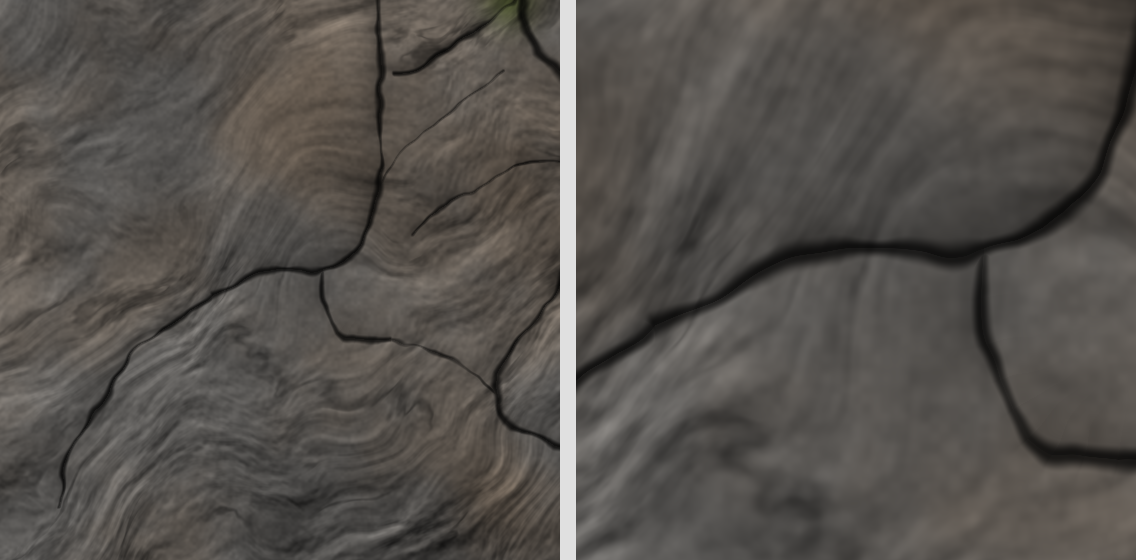
Left, the full canvas; right, a detail of the centre.
Give the GLSL for this texture, as a three.js fragment shader.

```glsl
#define TONE_LOW 0.275
#define TONE_HIGH 0.358
#define MOTTLE 0.24
#define RELIEF 1.0
#define LIGHT_STEP vec2(-0.003, 0.0075)
#define GRAIN 0.035
#define SEAM_DEPTH 0.72
#define COOL_TINT vec3(1.02, 1.0, 0.975)
#define WARM_TINT vec3(1.12, 1.0, 0.88)
#define MOSS_TINT vec3(0.62, 0.72, 0.45)

varying vec2 vUv;

float hash(vec2 p) {
  vec3 q = fract(vec3(p.xyx) * 0.1031);
  q += dot(q, q.yzx + 33.33);
  return fract((q.x + q.y) * q.z);
}

float noise(vec2 p) {
  vec2 i = floor(p), f = fract(p);
  f = f * f * f * (f * (f * 6.0 - 15.0) + 10.0);
  float low = mix(hash(i), hash(i + vec2(1.0, 0.0)), f.x);
  float high = mix(hash(i + vec2(0.0, 1.0)), hash(i + 1.0), f.x);
  return mix(low, high, f.y);
}

float fbm(vec2 p) {
  float sum = 0.0, amp = 0.5;
  for (int i = 0; i < 5; i++) {
    sum += amp * noise(p);
    p = mat2(0.8, 0.6, -0.6, 0.8) * p * 2.03 + 17.3;
    amp *= 0.5;
  }
  return sum;
}

vec2 wobble(vec2 p) {
  return vec2(noise(p), noise(p + 41.7)) - 0.5;
}

// Coordinates stretched along the diagonal bedding of the rock
vec2 bedding(vec2 p) {
  p += 0.16 * wobble(p * 4.0 + 3.0) + 0.035 * wobble(p * 13.0);
  return mat2(0.8, -0.6, 0.6, 0.8) * p;
}

float rockHeight(vec2 p) {
  vec2 q = bedding(p);
  float folds = fbm(q * vec2(5.0, 11.0) + 60.0);
  float ridges = abs(noise(q * vec2(7.0, 17.0) + 90.0) - 0.5);
  return folds + 0.22 * ridges;
}

// Thin broken wrinkles following the bedding
float wrinkles(vec2 p) {
  vec2 q = bedding(p);
  float line = abs(fbm(q * vec2(3.5, 10.0) + 25.0) - 0.47);
  float patches = smoothstep(0.5, 0.72, noise(q * vec2(8.0, 11.0) + 140.0));
  return (1.0 - smoothstep(0.0, 0.05, line)) * patches;
}

// Curved seam: x is the dark gap, y the shadow above it, z the lit rim below
vec3 seam(vec2 p, vec2 a, vec2 b, vec2 c, float width) {
  float best = 10.0;
  vec2 away = vec2(0.0, 1.0), start = a;
  for (int i = 1; i <= 10; i++) {
    float t = float(i) / 10.0;
    vec2 end = mix(mix(a, b, t), mix(b, c, t), t);
    vec2 edge = end - start, v = p - start;
    v -= edge * clamp(dot(v, edge) / dot(edge, edge), 0.0, 1.0);
    float d = length(v);
    if (d < best) { best = d; away = v; }
    start = end;
  }
  float side = dot(away, vec2(-0.6, 0.8)) / max(best, 0.0001);
  float strength = smoothstep(0.0, 0.005, width);
  float gap = (1.0 - smoothstep(0.2 * width, 1.7 * width, best)) * strength;
  float shadow = exp(-best / (5.0 * width)) * (0.55 + 0.45 * side) * strength;
  float rim = exp(-best / 0.022) * max(-side, 0.0) * strength;
  return vec3(gap, shadow, rim);
}

vec3 allSeams(vec2 p) {
  float w = mix(0.55, 1.35, noise(p * 19.0 + 7.0));
  p += 0.022 * wobble(p * 11.0) + 0.009 * wobble(p * 38.0);
  vec2 joint = vec2(0.57, 0.52);
  // Large block boundaries
  vec3 s = seam(p, vec2(0.67, 1.02), vec2(0.675, 0.85), vec2(0.68, 0.69), 0.005 * w);
  s = max(s, seam(p, vec2(0.68, 0.69), vec2(0.67, 0.54), joint, 0.006 * w));
  s = max(s, seam(p, joint, vec2(0.49, 0.51), vec2(0.37, 0.48), 0.006 * w));
  s = max(s, seam(p, vec2(0.37, 0.48), vec2(0.16, 0.34), vec2(0.1, 0.1), 0.0045 * w));
  s = max(s, seam(p, joint, vec2(0.57, 0.36), vec2(0.7, 0.385), 0.004 * w));
  s = max(s, seam(p, vec2(0.7, 0.385), vec2(0.82, 0.37), vec2(0.88, 0.29), 0.003 * w));
  s = max(s, seam(p, vec2(1.02, 0.53), vec2(0.94, 0.4), vec2(0.89, 0.33), 0.006 * w));
  s = max(s, seam(p, vec2(0.89, 0.33), vec2(0.85, 0.23), vec2(1.02, 0.2), 0.006 * w));
  s = max(s, seam(p, vec2(0.92, 1.02), vec2(0.95, 0.87), vec2(1.02, 0.865), 0.009 * w));
  // Finer splits
  s = max(s, seam(p, vec2(0.92, 1.0), vec2(0.78, 0.89), vec2(0.7, 0.87), 0.0042 * w));
  s = max(s, seam(p, vec2(0.74, 0.57), vec2(0.84, 0.71), vec2(1.02, 0.715), 0.0038 * w));
  return max(s, seam(p, vec2(0.68, 0.66), vec2(0.76, 0.8), vec2(0.9, 0.87), 0.0024 * w));
}

float blob(vec2 p, vec2 centre, float radius) {
  vec2 d = (p - centre) / radius;
  return exp(-dot(d, d));
}

void main() {
  vec2 p = vUv;

  // Broad tone and directional light on the relief
  float tone = mix(TONE_LOW, TONE_HIGH, smoothstep(-0.1, 0.95, p.y + 0.12 * p.x));
  tone += MOTTLE * (fbm(p * 3.2 + 11.0) - 0.485);
  float smoothFace = blob(p, vec2(0.42, 0.78), 0.3);
  float slope = rockHeight(p) - rockHeight(p + LIGHT_STEP);
  tone += RELIEF * slope * mix(1.0, 0.4, smoothFace);
  tone *= 1.0 - 0.26 * wrinkles(p) * (1.0 - 0.7 * smoothFace);

  // Soft mineral grain
  tone += GRAIN * (noise(p * 95.0) + 0.6 * noise(p * 170.0 + 5.0) - 0.8);

  // Seams with shadowed upper lips and lit lower lips
  vec3 s = allSeams(p);
  tone *= 1.0 + 0.1 * s.z;
  tone *= 1.0 - 0.38 * s.y;
  tone *= 1.0 - SEAM_DEPTH * s.x;

  // Mineral stains and a trace of moss
  float warmth = smoothstep(0.3, 0.75, fbm(p * 4.0 + 80.0)) * 0.6;
  warmth += 0.5 * blob(p, vec2(0.57, 0.8), 0.16) + 0.45 * blob(p, vec2(0.93, 0.68), 0.17);
  warmth += 0.4 * blob(p, vec2(0.87, 0.11), 0.1);
  vec3 colour = tone * mix(COOL_TINT, WARM_TINT, clamp(warmth, 0.0, 1.0));
  colour *= mix(vec3(1.0), MOSS_TINT, blob(p, vec2(0.91, 1.0), 0.05));
  gl_FragColor = vec4(clamp(colour, 0.0, 1.0), 1.0);
}
```
